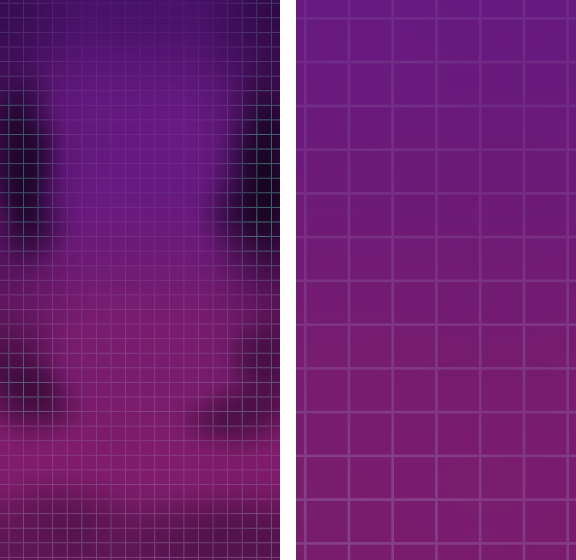
Left: the whole. Right: its middle third, enlarged.
This background is drawn by a Shadertoy shader. Its source:

```glsl
// A fine square grid glowing over a violet to magenta haze.
// The haze is a vertical gradient darkened by soft, noise-warped shadows;
// the teal lines grow stronger wherever the haze behind them is dark.

vec2 hashGradient(vec2 cell) {
    vec2 h = vec2(dot(cell, vec2(127.1, 311.7)), dot(cell, vec2(269.5, 183.3)));
    return 2.0 * fract(sin(h) * 43758.5) - 1.0;
}

float gradientNoise(vec2 p) {
    vec2 i = floor(p), f = fract(p);
    vec2 u = f * f * (3.0 - 2.0 * f);
    vec2 e = vec2(0.0, 1.0);
    float a = dot(hashGradient(i), f);
    float b = dot(hashGradient(i + e.yx), f - e.yx);
    float c = dot(hashGradient(i + e.xy), f - e.xy);
    float d = dot(hashGradient(i + e.yy), f - e.yy);
    return mix(mix(a, b, u.x), mix(c, d, u.x), u.y);
}

// Vertical colour ramp, y from 0 (bottom) to 2 (top)
vec3 hazeColor(float y) {
    vec3 c = mix(vec3(0.37, 0.085, 0.33), vec3(0.50, 0.11, 0.42), smoothstep(0.05, 0.32, y));
    c = mix(c, vec3(0.47, 0.11, 0.43), smoothstep(0.35, 0.75, y));
    c = mix(c, vec3(0.40, 0.10, 0.50), smoothstep(0.75, 1.4, y));
    return mix(c, vec3(0.29, 0.07, 0.42), smoothstep(1.55, 2.0, y));
}

// Light left after all shadows: centre in xy, radii in zw
float shadowLight(vec2 p) {
    vec4 shadows[10] = vec4[10](
        vec4(0.06, 1.51, 0.12, 0.22), vec4(0.11, 1.28, 0.11, 0.20),
        vec4(0.91, 1.24, 0.15, 0.21), vec4(0.94, 1.47, 0.11, 0.26),
        vec4(0.04, 0.69, 0.16, 0.17), vec4(0.13, 0.57, 0.14, 0.13),
        vec4(0.96, 0.69, 0.12, 0.18), vec4(0.84, 0.51, 0.19, 0.10),
        vec4(0.22, 0.18, 0.20, 0.13), vec4(0.82, 0.10, 0.30, 0.14));
    vec2 warp = vec2(gradientNoise(p * 5.0), gradientNoise(p * 5.0 + 19.0));
    float light = 1.0;
    for (int i = 0; i < 10; i++) {
        vec4 s = shadows[i];
        float r = length((p + 0.05 * warp - s.xy) / s.zw);
        float strength = i < 4 ? 0.52 : i < 8 ? 0.33 : 0.14;
        light *= 1.0 - strength * (1.0 - smoothstep(0.1, 1.45, r));
    }
    return light;
}

// Box-filtered coverage of the grid lines, in cell units
float gridCoverage(vec2 g, float pixel) {
    vec2 d = abs(fract(g) - 0.5);
    float halfWidth = 0.03;
    vec2 overlap = min(d + 0.5 * pixel, halfWidth) - max(d - 0.5 * pixel, -halfWidth);
    vec2 cover = clamp(overlap / pixel, 0.0, 1.0);
    return max(cover.x, cover.y);
}

void mainImage(out vec4 fragColor, in vec2 fragCoord) {
    vec2 p = fragCoord / iResolution.x;

    // Haze, dimmer along the upper sides
    float side = smoothstep(0.15, 0.52, abs(p.x - 0.5));
    float upper = smoothstep(0.45, 1.2, p.y);
    float light = shadowLight(p);
    light *= 1.0 - side * upper * (0.26 + 0.12 * p.x);
    light *= 1.0 + 0.06 * gradientNoise(p * 3.0 + 7.0);
    vec3 color = hazeColor(p.y) * vec3(light, pow(light, 1.3), pow(light, 0.92));

    // Grid: 19.2 cells across the width, lines at cell offsets (0.61, 0.18)
    float cells = 19.2;
    vec2 g = p * cells - vec2(0.61, 0.18) + 0.5;
    float line = gridCoverage(g, cells / iResolution.x);

    // Line strength: faint in the upper middle, bright in shadow and low down
    float glow = 0.13 + 0.14 * (1.0 - smoothstep(0.6, 1.3, p.y));
    glow += 0.12 * (1.0 - smoothstep(0.0, 0.3, p.y)) + 0.55 * (1.0 - light);
    glow *= 1.0 - 0.5 * smoothstep(1.6, 1.95, p.y) * (1.0 - side);
    glow *= 1.0 + 0.4 * gradientNoise(p * 6.0 + 31.0);
    vec3 lineColor = mix(vec3(0.66, 0.60, 0.78), vec3(0.40, 0.80, 0.76), smoothstep(0.1, 0.6, 1.0 - light));
    color = mix(color, lineColor, line * clamp(glow, 0.0, 0.75));

    fragColor = vec4(color, 1.0);
}
```
